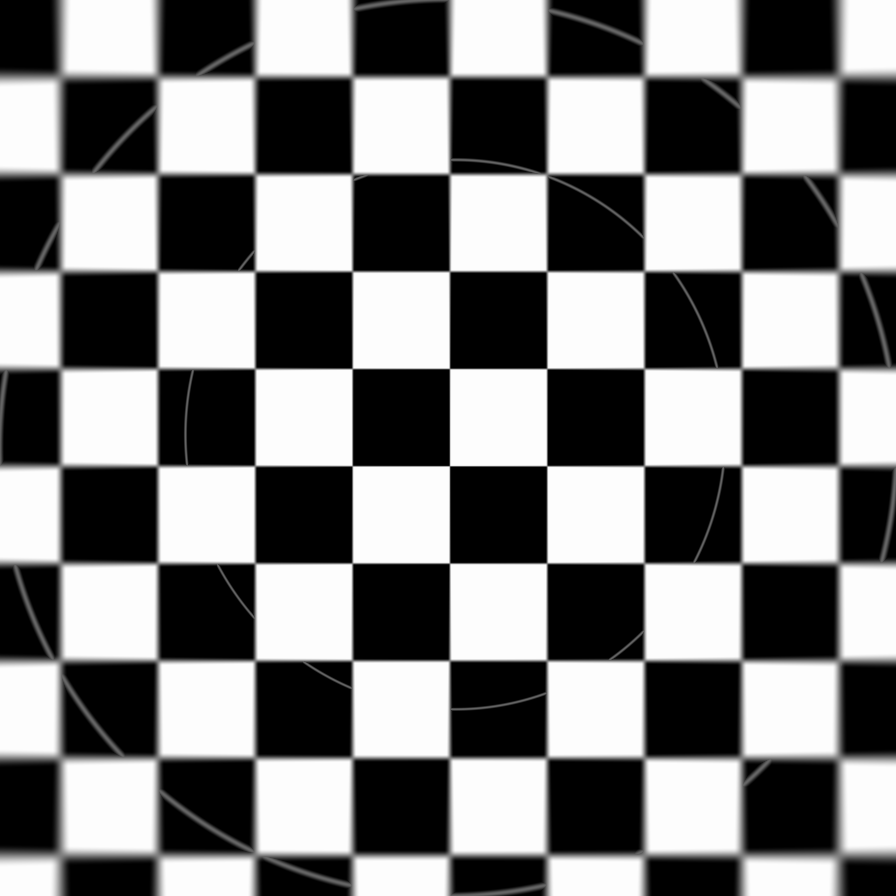
A three.js fragment shader for this pattern:

```glsl
varying vec2 vUv;

#define CELL 0.1086
#define GRID_ORIGIN vec2(0.5022, 0.4796)
#define EDGE_SOFTNESS 0.0012
#define BLUR_GROWTH 0.027
#define INNER_CENTER vec2(0.5082, 0.515)
#define INNER_RADII vec2(0.3012, 0.3066)
#define OUTER_CENTER vec2(0.5, 0.5005)
#define OUTER_RADII vec2(0.5005)
#define RING_WIDTH 0.7
#define RING_GRAY 0.4
#define WHITE 0.993

// Signed distance to the nearest grid line, alternating in sign per cell
vec2 stripeDistance(vec2 p) {
  vec2 phase = fract((p - GRID_ORIGIN) / (2.0 * CELL) + 0.25);
  return (0.25 - abs(phase - 0.5)) * 2.0 * CELL;
}

float checker(vec2 p, float blur) {
  vec2 side = smoothstep(-blur, blur, stripeDistance(p)) * 2.0 - 1.0;
  return 0.5 + 0.5 * side.x * side.y;
}

// Thin elliptical line with a soft profile
float ring(vec2 p, vec2 center, vec2 radii, float halfWidth) {
  float d = abs(length((p - center) / radii) - 1.0) * radii.x;
  return 1.0 - smoothstep(0.0, halfWidth, d);
}

void main() {
  // Focus falls off with squared distance from the middle
  vec2 offset = vUv - 0.5;
  float blur = EDGE_SOFTNESS + BLUR_GROWTH * dot(offset, offset);

  float board = checker(vUv, blur);

  // Rings show only over the dark cells
  float halfWidth = RING_WIDTH * blur;
  float rings = max(ring(vUv, INNER_CENTER, INNER_RADII, halfWidth),
                    ring(vUv, OUTER_CENTER, OUTER_RADII, halfWidth));
  float shade = max(board, RING_GRAY * rings);

  gl_FragColor = vec4(vec3(shade * WHITE), 1.0);
}
```
